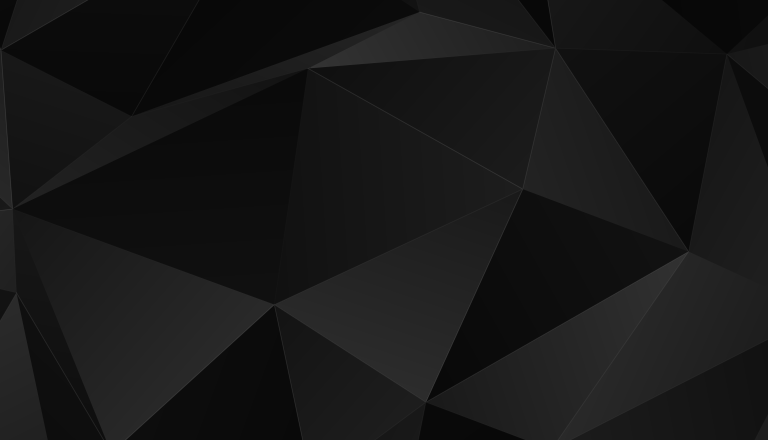
This background is drawn by a Shadertoy shader. Its source:

```glsl
// Dark low-poly background: irregular charcoal facets with faint lit edges.

const float CELL_SIZE   = 0.40;    // grid cell, in canvas heights
const float GRID_ANGLE  = 0.45;    // tilt of the hidden grid, radians
const vec2  GRID_OFFSET = vec2(7.3, 3.6);
const float JITTER      = 0.42;    // corner displacement, below 0.5 cell
const float DARKEST     = 0.025;
const float LIGHTEST    = 0.160;
const float SHADE_POWER = 1.2;     // above 1 favours dark facets
const float GRADIENT    = 0.40;    // relative shade change per cell
const float EDGE_WIDTH  = 0.0045;  // in cells
const float EDGE_LIGHT  = 0.11;

float hash(vec2 p) {
    return fract(sin(dot(p, vec2(127.1, 311.7))) * 43758.5453);
}

float cross2(vec2 a, vec2 b) {
    return a.x * b.y - a.y * b.x;
}

vec2 corner(vec2 cell) {
    vec2 random = vec2(hash(cell), hash(cell + 41.7));
    return cell + JITTER * (2.0 * random - 1.0);
}

// Signed distance to the line a-b, positive on its left.
float leftOf(vec2 p, vec2 a, vec2 b) {
    return cross2(b - a, p - a) / length(b - a);
}

// Thin highlight on the segment a-b, with its own random strength.
float edgeGlow(vec2 p, vec2 a, vec2 b, float pixel) {
    vec2 ab = b - a;
    float t = clamp(dot(p - a, ab) / dot(ab, ab), 0.0, 1.0);
    float line = 1.0 - smoothstep(0.0, max(EDGE_WIDTH, pixel), length(p - a - t * ab));
    float strength = hash(a + b);
    return line * min(1.0, EDGE_WIDTH / pixel) * strength * strength;
}

// Adds one counterclockwise triangle: x sums weighted shade, y weight, z keeps the glow.
void addFacet(inout vec3 sum, vec2 p, vec2 a, vec2 b, vec2 c, float tone, float pixel) {
    float inside = min(leftOf(p, a, b), min(leftOf(p, b, c), leftOf(p, c, a)));
    float coverage = clamp(0.5 + inside / pixel, 0.0, 1.0);
    float angle = 6.2832 * hash(a + b + c);
    float slope = dot(p - (a + b + c) / 3.0, vec2(cos(angle), sin(angle)));
    float shade = mix(DARKEST, LIGHTEST, pow(tone, SHADE_POWER));
    shade *= 1.0 + GRADIENT * slope;
    sum.xy += coverage * vec2(shade, 1.0);
    float glow = max(edgeGlow(p, a, b, pixel),
                     max(edgeGlow(p, b, c, pixel), edgeGlow(p, c, a, pixel)));
    sum.z = max(sum.z, glow);
}

// Splits a jittered cell along a diagonal that lies inside it.
void addCell(inout vec3 sum, vec2 p, vec2 cell, float pixel) {
    vec2 a = corner(cell);
    vec2 b = corner(cell + vec2(1.0, 0.0));
    vec2 c = corner(cell + vec2(1.0, 1.0));
    vec2 d = corner(cell + vec2(0.0, 1.0));
    bool acFits = leftOf(b, a, c) < 0.0 && leftOf(d, a, c) > 0.0;
    bool bdFits = leftOf(c, b, d) < 0.0 && leftOf(a, b, d) > 0.0;
    if (!acFits || (bdFits && hash(cell + 17.3) < 0.5)) {
        vec2 first = a;
        a = b; b = c; c = d; d = first;
    }
    // Evenly spread tones, loosened by some randomness
    float tone = dot(cell, vec2(0.7549, 0.5698)) + 0.3 * hash(cell + 5.9);
    float step2 = 0.35 + 0.3 * hash(cell + 29.1);
    addFacet(sum, p, a, b, c, fract(tone), pixel);
    addFacet(sum, p, a, c, d, fract(tone + step2), pixel);
}

void mainImage(out vec4 fragColor, in vec2 fragCoord) {
    float pixel = 1.0 / (iResolution.y * CELL_SIZE);
    float s = sin(GRID_ANGLE), c = cos(GRID_ANGLE);
    vec2 p = mat2(c, s, -s, c) * (fragCoord * pixel) + GRID_OFFSET;

    // Displaced corners can reach into neighbouring cells
    vec3 sum = vec3(0.0);
    for (int y = -1; y <= 1; y++)
        for (int x = -1; x <= 1; x++)
            addCell(sum, p, floor(p) + vec2(x, y), pixel);

    float shade = sum.x / max(sum.y, 0.001) + EDGE_LIGHT * sum.z;
    fragColor = vec4(vec3(shade), 1.0);
}
```
